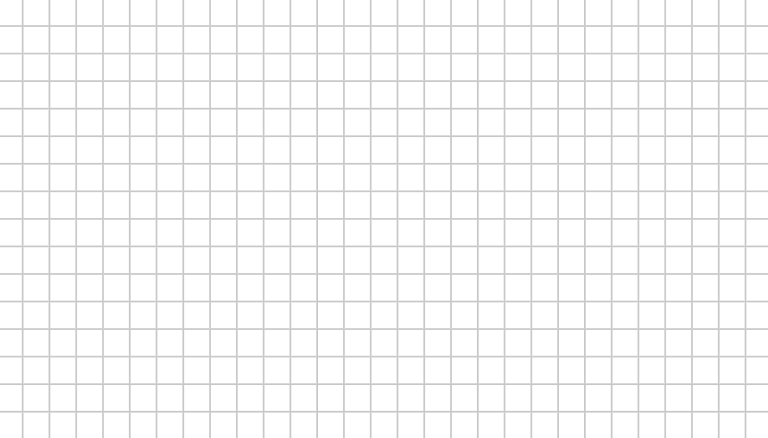
A WebGL 1 fragment shader for this pattern:

```glsl
precision highp float;
// Draws white paper ruled with a fine, soft grey grid of nearly square cells.

uniform vec2 u_resolution;

#define CELL_PITCH vec2(0.03486, 0.06290)  // cell size as a share of the canvas
#define FIRST_LINE vec2(0.0295, 0.0600)    // first line from left and bottom
#define LINE_WIDTH 0.0039                  // share of the canvas height
#define PAPER_COLOR vec3(1.0)
#define LINE_COLOR vec3(0.785)
#define INK_VARIATION 0.03

// Distance to the nearest vertical (x) and horizontal (y) line, in canvas heights
vec2 gridDistance(vec2 cell, float aspect) {
  vec2 offset = abs(fract(cell + 0.5) - 0.5);
  return offset * CELL_PITCH * vec2(aspect, 1.0);
}

// Slight change of ink strength from line to line
vec2 inkStrength(vec2 lineIndex) {
  vec2 wave = sin(lineIndex * 2.3) + sin(lineIndex * 5.1 + 1.7);
  return 1.0 + 0.5 * INK_VARIATION * wave;
}

void main() {
  vec2 uv = gl_FragCoord.xy / u_resolution;
  float aspect = u_resolution.x / u_resolution.y;
  float pixel = 1.0 / u_resolution.y;

  vec2 cell = (uv - FIRST_LINE) / CELL_PITCH;
  vec2 dist = gridDistance(cell, aspect);

  // Share of the pixel covered by each line
  vec2 coverage = clamp((0.5 * (LINE_WIDTH + pixel) - dist) / pixel, 0.0, 1.0);
  coverage *= inkStrength(floor(cell + 0.5));

  float ink = max(coverage.x, coverage.y);
  gl_FragColor = vec4(mix(PAPER_COLOR, LINE_COLOR, ink), 1.0);
}
```
